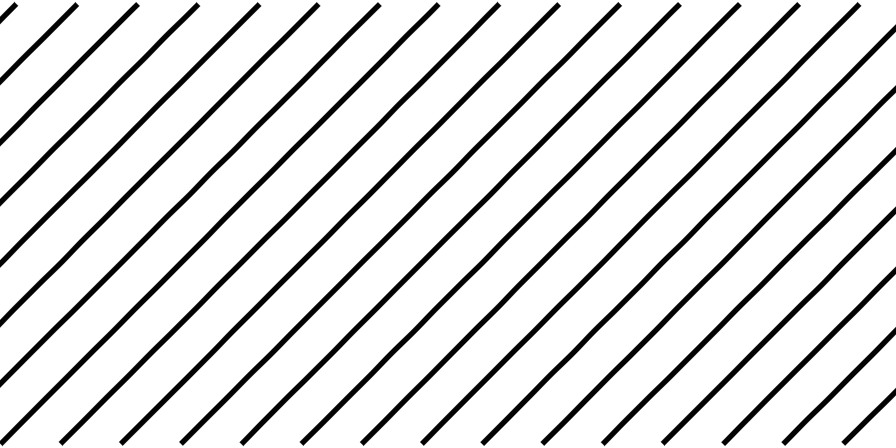
A WebGL 2 fragment shader for this pattern:

```glsl
#version 300 es
precision highp float;

// Lengths are fractions of the canvas height
#define PITCH 0.1344
#define FIRST_X 0.001
#define MARGIN 0.009
#define RUN 0.979
#define HALF_WIDTH 0.006
#define TILT_JITTER 0.005
#define WAVER 0.0006
#define WAVER_FREQ 14.0
#define EDGE_SOFTNESS 0.7
#define PAPER vec3(1.0)
#define INK vec3(0.01)

uniform vec2 u_resolution;
out vec4 fragColor;

float hash(vec2 p) {
    vec3 q = fract(p.xyx * vec3(0.1031, 0.1030, 0.0973));
    q += dot(q, q.yzx + 33.33);
    return fract((q.x + q.y) * q.z);
}

// Smooth noise along one stripe, from -1 to 1
float waver(float t, float id) {
    float cell = floor(t);
    float f = smoothstep(0.0, 1.0, t - cell);
    return mix(hash(vec2(cell, id)), hash(vec2(cell + 1.0, id)), f) * 2.0 - 1.0;
}

// Signed distance to a stripe with square-cut ends
float stripe(vec2 p, float id) {
    vec2 start = vec2(FIRST_X + PITCH * id, MARGIN);
    float tilt = (hash(vec2(id + 40.0, 7.0)) - 0.5) * TILT_JITTER;
    vec2 span = vec2(RUN + tilt, 1.0 - 2.0 * MARGIN);
    float len = length(span);
    vec2 dir = span / len;
    vec2 rel = p - start;
    float along = dot(rel, dir);
    float across = dot(rel, vec2(-dir.y, dir.x));
    across += WAVER * waver(along * WAVER_FREQ + 10.0, id + 60.0);
    return max(abs(across) - HALF_WIDTH, abs(along - 0.5 * len) - 0.5 * len);
}

void main() {
    vec2 p = gl_FragCoord.xy / u_resolution.y;

    // Nearest stripe and its neighbours
    float slope = RUN / (1.0 - 2.0 * MARGIN);
    float nearest = round((p.x - FIRST_X - (p.y - MARGIN) * slope) / PITCH);
    float dist = 1.0;
    for (int i = -1; i <= 1; i++) {
        dist = min(dist, stripe(p, nearest + float(i)));
    }

    // Soft ink edge
    float soft = EDGE_SOFTNESS / u_resolution.y;
    float ink = 1.0 - smoothstep(-soft, soft, dist);
    fragColor = vec4(mix(PAPER, INK, ink), 1.0);
}
```
